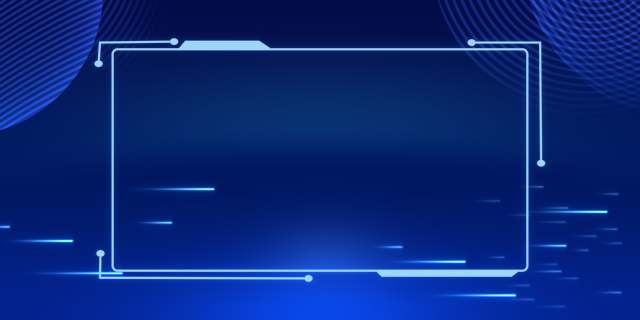
Write a Shadertoy shader that draws this background.

```glsl
// Deep blue technology backdrop: layered gradients and glows, woven arc lines in
// the upper corners, comet-like light streaks, and a pale circuit-style frame.
// Shapes are distance functions in canvas heights (x 0..2, y 0..1).

float hash(float n) { return fract(sin(n * 91.345) * 4758.54); }

float fill(float d) {
    float aa = 0.8 / iResolution.y;
    return 1.0 - smoothstep(-aa, aa, d);
}

float segment(vec2 p, vec2 a, vec2 b) {
    vec2 ab = b - a;
    return length(p - a - ab * clamp(dot(p - a, ab) / dot(ab, ab), 0.0, 1.0));
}

float roundBox(vec2 p, vec2 halfSize, float radius) {
    vec2 q = abs(p) - halfSize + radius;
    return length(max(q, 0.0)) + min(max(q.x, q.y), 0.0) - radius;
}

// Bent wire with a round dot on each end
float wire(vec2 p, vec2 a, vec2 corner, vec2 b) {
    float line = min(segment(p, a, corner), segment(p, corner, b)) - 0.0034;
    vec2 squash = vec2(0.92, 1.12);
    float dots = min(length((p - a) * squash), length((p - b) * squash)) - 0.0118;
    return min(line, dots);
}

// Trapezoid: base span at baseY, narrowing by inset toward tipY
float tab(vec2 p, vec2 span, float baseY, float tipY, vec2 inset) {
    float t = (p.y - baseY) / (tipY - baseY);
    float sides = max(span.x + inset.x * t - p.x, p.x - span.y + inset.y * t);
    return max(sides * 0.65, abs(p.y - 0.5 * (baseY + tipY)) - 0.5 * abs(tipY - baseY));
}

// Thin repeated lines along whole values of v
float threads(float v) {
    float d = abs(fract(v) - 0.5);
    float w = fwidth(v);
    return 1.0 - smoothstep(0.08, 0.14 + w, d);
}

vec3 backdrop(vec2 p) {
    float x = p.x - 1.0;
    vec3 col = mix(vec3(0.01, 0.13, 0.55), vec3(0.0, 0.09, 0.37), smoothstep(0.0, 0.5, p.y));
    col = mix(col, vec3(0.012, 0.045, 0.28), smoothstep(0.5, 1.0, p.y));
    // Arched teal band
    float band = smoothstep(0.47, 0.61, p.y + 0.09 * x * x) * (1.0 - smoothstep(0.62, 0.96, p.y));
    col += vec3(0.03, 0.11, 0.09) * band * exp(-x * x * 1.9);
    // Floor glow and the soft spot above it
    vec2 g = vec2(x / 0.48, p.y / 0.18);
    col += vec3(0.02, 0.14, 0.36) * exp(-dot(g, g));
    g = (p - vec2(1.02, 0.17)) / vec2(0.19, 0.13);
    col += vec3(0.08, 0.12, 0.15) * exp(-dot(g, g)) * mix(0.4, 1.0, smoothstep(0.13, 0.17, p.y));
    return col;
}

vec3 cornerWeave(vec2 p) {
    vec3 lineBlue = vec3(0.13, 0.24, 0.48);
    // Left fan: glowing rim, diagonal threads inside, loose arcs outside
    float r = length(p - vec2(-0.13, 1.026)) - 0.452;
    float inside = fill(r);
    vec3 col = vec3(0.07, 0.12, 0.30) * inside * exp(r * 17.0);
    float slant = p.y - 0.65 * p.x + 0.35 * p.x * p.x;
    col += lineBlue * 0.55 * inside * threads(slant * 50.0);
    float spread = length(p - vec2(-0.02, 1.18)) - 0.42;
    float fade = smoothstep(0.72, 0.95, p.y) * (1.0 - smoothstep(0.02, 0.22, r));
    col += lineBlue * 0.35 * (1.0 - inside) * fade * threads(spread * 52.0);
    // Right fans: two overlapping sets of arcs
    float outer = length(p - vec2(1.875, 1.156)) - 0.53;
    float inner = length(p - vec2(2.16, 1.156)) - 0.53;
    float high = smoothstep(0.58, 0.95, p.y);
    col += lineBlue * 0.45 * fill(outer) * high * threads(outer * 46.0 + p.x * 4.0);
    col += vec3(0.02, 0.05, 0.13) * fill(inner) * exp(inner * 9.0) * high;
    col += lineBlue * 0.5 * fill(inner) * high * threads(inner * 44.0 - p.y * 9.0);
    return col;
}

// Light streak: bright head at the right, tail fading left
vec3 streak(vec2 p, vec2 head, float len, float power) {
    float t = (p.x - head.x) / len + 1.0;
    float along = smoothstep(0.0, 1.0, t) * (1.0 - smoothstep(0.0, 0.012, p.x - head.x));
    float dy = abs(p.y - head.y);
    float core = exp(-dy * dy / 0.000012) * along * along;
    float halo = exp(-dy / 0.008) * along;
    return power * (vec3(0.65, 0.9, 0.85) * core + vec3(0.0, 0.22, 0.32) * halo);
}

vec3 streaks(vec2 p) {
    // head x, head y, length, power
    vec4 comets[10] = vec4[10](
        vec4(0.665, 0.409, 0.31, 0.9), vec4(0.223, 0.247, 0.25, 1.0),
        vec4(0.533, 0.304, 0.14, 0.7), vec4(1.45, 0.182, 0.29, 1.0),
        vec4(1.607, 0.077, 0.32, 1.0), vec4(1.893, 0.338, 0.31, 1.0),
        vec4(0.378, 0.146, 0.36, 0.9), vec4(1.765, 0.232, 0.15, 0.7),
        vec4(1.253, 0.228, 0.11, 0.5), vec4(0.026, 0.291, 0.10, 0.6));
    vec3 col = vec3(0.0);
    for (int i = 0; i < 10; i++) col += streak(p, comets[i].xy, comets[i].z, comets[i].w);
    // Faint scatter at the lower right
    for (float i = 1.0; i < 19.0; i++) {
        vec2 head = vec2(1.52 + 0.48 * hash(i), 0.02 + 0.022 * i);
        col += streak(p, head, 0.06 + 0.08 * hash(i + 40.0), 0.12 + 0.2 * hash(i + 80.0));
    }
    return col;
}

void mainImage(out vec4 fragColor, in vec2 fragCoord) {
    vec2 p = fragCoord / iResolution.xy * vec2(2.0, 1.0);
    vec3 col = backdrop(p) + cornerWeave(p) + streaks(p);
    // Frame, tabs and wires
    float d = abs(roundBox(p - vec2(1.0, 0.5), vec2(0.648, 0.346), 0.016)) - 0.0034;
    d = min(d, tab(p, vec2(0.555, 0.852), 0.845, 0.873, vec2(0.024, 0.042)));
    d = min(d, tab(p, vec2(1.172, 1.625), 0.155, 0.135, vec2(0.021, 0.026)));
    d = min(d, wire(p, vec2(0.308, 0.801), vec2(0.3125, 0.867), vec2(0.544, 0.870)));
    d = min(d, wire(p, vec2(1.474, 0.867), vec2(1.688, 0.867), vec2(1.691, 0.490)));
    d = min(d, wire(p, vec2(0.314, 0.208), vec2(0.3125, 0.132), vec2(0.964, 0.130)));
    col += vec3(0.02, 0.07, 0.12) * exp(-max(d, 0.0) * 130.0);
    col = mix(col, vec3(0.62, 0.84, 0.98), fill(d));
    fragColor = vec4(clamp(col, 0.0, 1.0), 1.0);
}
```
